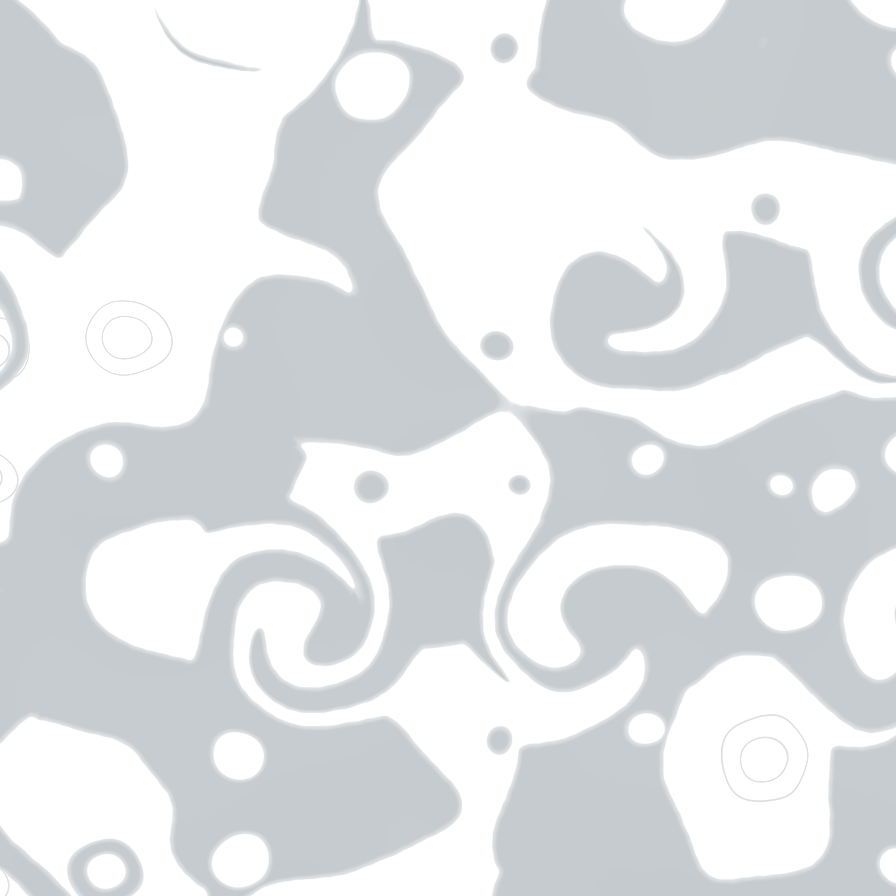
This pattern is drawn by a Shadertoy shader. Its source:

```glsl
// Flowing white ribbons, curls and blobs with holes, dots and fine rings on cool grey.

const vec3 GREY  = vec3(0.775, 0.797, 0.810);
const vec3 PALE  = vec3(0.870, 0.880, 0.890);
const vec3 WHITE = vec3(1.0);

const float SWIRL_CELL = 0.36;
const float DOT_CELL   = 0.15;
const float HALF_PI    = 1.5708;

vec2 hash2(vec2 cell, float seed) {
    vec3 h = fract((cell.xyx + seed) * vec3(0.1031, 0.1030, 0.0973));
    h += dot(h, h.yzx + 33.33);
    return fract((h.xx + h.yz) * h.zy);
}

vec2 gradientAt(vec2 cell, float seed) {
    float angle = 4.0 * HALF_PI * hash2(cell, seed).x;
    return vec2(cos(angle), sin(angle));
}

// Gradient noise, roughly -0.7 to 0.7.
float gradientNoise(vec2 p, float seed) {
    vec2 i = floor(p), f = fract(p);
    vec2 u = f * f * f * (f * (f * 6.0 - 15.0) + 10.0);
    vec2 e = vec2(1.0, 0.0);
    float a = dot(gradientAt(i, seed), f);
    float b = dot(gradientAt(i + e, seed), f - e);
    float c = dot(gradientAt(i + e.yx, seed), f - e.yx);
    float d = dot(gradientAt(i + 1.0, seed), f - 1.0);
    return mix(mix(a, b, u.x), mix(c, d, u.x), u.y);
}

// Twists the plane around one jittered centre per cell.
vec2 swirl(vec2 p, float cellSize, float seed) {
    vec2 cell = floor(p / cellSize);
    vec2 rnd = hash2(cell, seed);
    vec2 centre = (cell + 0.5 + 0.2 * (rnd - 0.5)) * cellSize;
    vec2 v = p - centre;
    float reach = 0.39 * cellSize;
    float falloff = max(0.0, 1.0 - dot(v, v) / (reach * reach));
    float angle = mix(1.5, 4.5, rnd.y) * (rnd.x < 0.5 ? -1.0 : 1.0);
    angle *= falloff * falloff;
    float c = cos(angle), s = sin(angle);
    return centre + mat2(c, s, -s, c) * v;
}

// Band phase: its sine is positive inside the white shapes.
float bandPhase(vec2 p) {
    vec2 wobble = vec2(gradientNoise(p * 8.0, 11.0), gradientNoise(p * 8.0, 29.0));
    vec2 q = swirl(p + 0.022 * wobble, SWIRL_CELL, 5.0);
    return 9.5 * gradientNoise(q * 3.1, 47.0) + 1.8 * gradientNoise(q * 7.0, 71.0) + 0.12;
}

// Approximate signed distance to the ribbon edge, positive in white.
float ribbonDistance(vec2 p) {
    vec2 e = vec2(0.002, 0.0);
    float phase = bandPhase(p);
    vec2 slope = vec2(bandPhase(p + e), bandPhase(p + e.yx)) - phase;
    return asin(clamp(sin(phase), -1.0, 1.0)) / max(length(slope) / e.x, 9.0);
}

// Coverage of a thin line centred on d = 0.
float thinLine(float d, float halfWidth, float px) {
    return 1.0 - smoothstep(halfWidth, halfWidth + px, abs(d));
}

// Grey, a faint glow that brightens toward the edge, then white.
vec3 shade(float d, vec3 ground, float px) {
    float soft = max(0.0010, 0.6 * px);
    float glow = smoothstep(-0.0065, -0.0005, d);
    vec3 color = mix(ground, PALE, glow);
    return mix(color, WHITE, smoothstep(-soft, soft, d));
}

void mainImage(out vec4 fragColor, in vec2 fragCoord) {
    float px = 1.0 / iResolution.y;
    vec2 p = fragCoord * px + vec2(3.1, 5.3);
    // A faint roughness keeps the edges from looking ruled.
    float d = ribbonDistance(p) + 0.0012 * gradientNoise(p * 75.0, 61.0);

    // One spot per cell, sized to the room around its centre.
    vec2 cell = floor(p / DOT_CELL);
    vec2 rnd = hash2(cell, 83.0);
    vec2 centre = (cell + 0.5 + 0.3 * (rnd - 0.5)) * DOT_CELL;
    float room = ribbonDistance(centre);
    float radius = 0.60 * min(abs(room), 0.080);
    vec2 v = (p - centre) * vec2(1.0, mix(1.0, 1.2, rnd.x));
    float r = length(v) + 0.008 * gradientNoise(p * 20.0, 97.0);
    bool ringed = room > 0.0 && radius > 0.024 && rnd.y < 0.5;
    bool spotted = radius > 0.014 && rnd.x < 0.65;

    // White dots in grey, grey holes in white.
    if (spotted && !ringed) {
        float spot = 0.85 * radius - r;
        d = room > 0.0 ? min(d, -spot) : max(d, spot);
        // A white core inside the larger holes.
        if (room > 0.0 && radius > 0.030) d = max(d, 0.42 * radius - r);
    }

    vec3 ground = GREY + 0.008 * gradientNoise(p * 5.0, 13.0);
    vec3 color = shade(d, ground, px);

    // Two fine concentric outlines on open white.
    if (ringed) {
        float rings = max(thinLine(r - radius, 0.0003, px),
                          thinLine(r - 0.55 * radius, 0.0003, px));
        color = mix(color, PALE, rings * step(0.0, d));
    }

    fragColor = vec4(color, 1.0);
}
```
